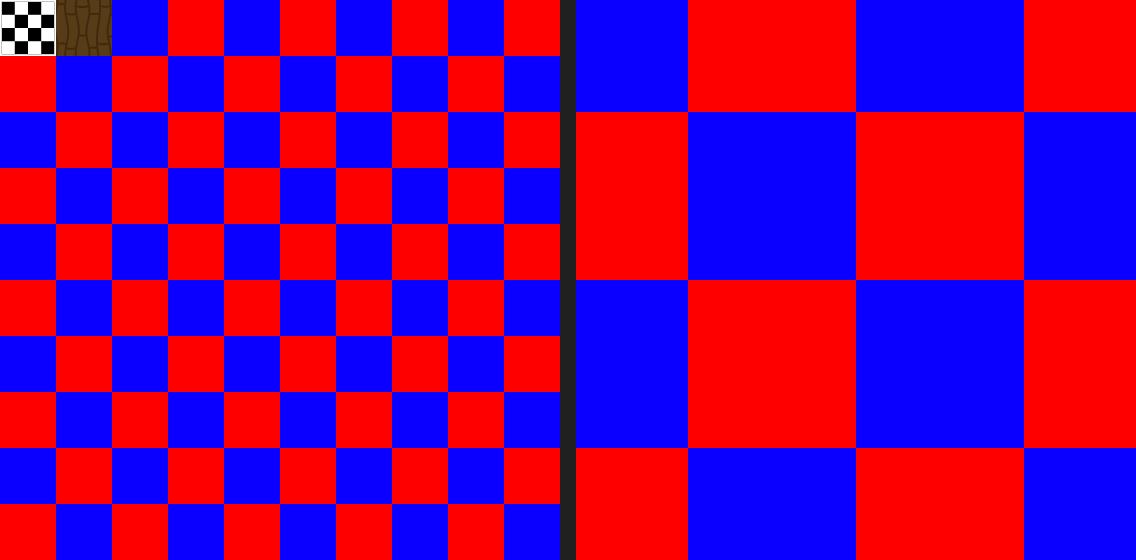
Left: the whole. Right: its middle third, enlarged.
Write a WebGL 1 fragment shader that draws this pattern.

```glsl
precision highp float;
// Red and blue checkerboard with a small chequered tile and a bark tile in the top left corner.

uniform vec2 u_resolution;

const float CELLS = 10.0;
const vec3 RED = vec3(1.0, 0.0, 0.0);
const vec3 BLUE = vec3(0.04, 0.0, 1.0);

const vec2 CHEQUER_CELL = vec2(0.0, 9.0);
const float CHEQUER_COUNT = 4.0;
const float CHEQUER_MARGIN = 0.028;

const vec2 BARK_CELL = vec2(1.0, 9.0);
const vec3 BARK = vec3(0.345, 0.235, 0.09);
const vec3 BARK_CRACK = vec3(0.25, 0.165, 0.055);
const float GRAIN_SPACING = 0.19;
const float GRAIN_WOBBLE = 0.028;
const float CRACK_WIDTH = 0.036;
const float CRACK_ARCH = 0.05;

float hash(vec2 p) {
  return fract(sin(dot(p, vec2(127.1, 311.7))) * 43758.5453);
}

// Checker coverage: 1 where the cell indices sum to an even number
float checker(vec2 p, float px) {
  vec2 wave = 0.5 - abs(mod(p + 0.5, 2.0) - 1.0);
  vec2 side = clamp(wave * 2.0 / px, -1.0, 1.0);
  return 0.5 + 0.5 * side.x * side.y;
}

// Coverage of the unit square
float unitSquare(vec2 p, float px) {
  vec2 cover = clamp(0.5 + min(p, 1.0 - p) / px, 0.0, 1.0);
  return cover.x * cover.y;
}

vec3 chequerTile(vec2 p, float px) {
  float scale = 1.0 / (1.0 - 2.0 * CHEQUER_MARGIN);
  vec2 q = (p - CHEQUER_MARGIN) * scale;
  float black = 1.0 - checker(q * CHEQUER_COUNT, px * scale * CHEQUER_COUNT);
  return vec3(1.0 - black * unitSquare(q, px * scale));
}

// Wavy vertical position of grain line i at height y
float grainLine(float i, float y) {
  float phase = 6.2832 * hash(vec2(i, 3.0));
  float frequency = 5.0 + 4.0 * hash(vec2(i, 8.0));
  return i * GRAIN_SPACING + GRAIN_WOBBLE * sin(y * frequency + phase);
}

vec3 barkTile(vec2 p, float px) {
  float d = 1.0;
  for (int n = 0; n < 6; n++) {
    float i = float(n);
    float left = grainLine(i, p.y);
    float right = grainLine(i + 1.0, p.y);
    d = min(d, abs(p.x - left));

    // Arched cracks joining neighbouring grain lines
    float across = (p.x - left) / (right - left);
    if (across >= 0.0 && across <= 1.0) {
      float arch = CRACK_ARCH * (hash(vec2(i, 5.0)) - 0.5) * 4.0 * across * (1.0 - across);
      for (int k = 0; k < 2; k++) {
        float row = float(k);
        float height = 0.5 * (row + 0.2 + 0.65 * hash(vec2(i, row + 11.0)));
        d = min(d, abs(p.y - height - arch));
      }
    }
  }
  float crack = clamp(0.5 + (0.5 * CRACK_WIDTH - d) / px, 0.0, 1.0);
  return mix(BARK, BARK_CRACK, crack);
}

void main() {
  float px = CELLS / min(u_resolution.x, u_resolution.y);
  vec2 p = gl_FragCoord.xy / u_resolution * CELLS;

  vec3 color = mix(BLUE, RED, checker(p, px));

  // Two special tiles laid over the board
  vec2 chequerPos = p - CHEQUER_CELL;
  vec2 barkPos = p - BARK_CELL;
  color = mix(color, chequerTile(chequerPos, px), unitSquare(chequerPos, px));
  color = mix(color, barkTile(barkPos, px), unitSquare(barkPos, px));

  gl_FragColor = vec4(color, 1.0);
}
```
